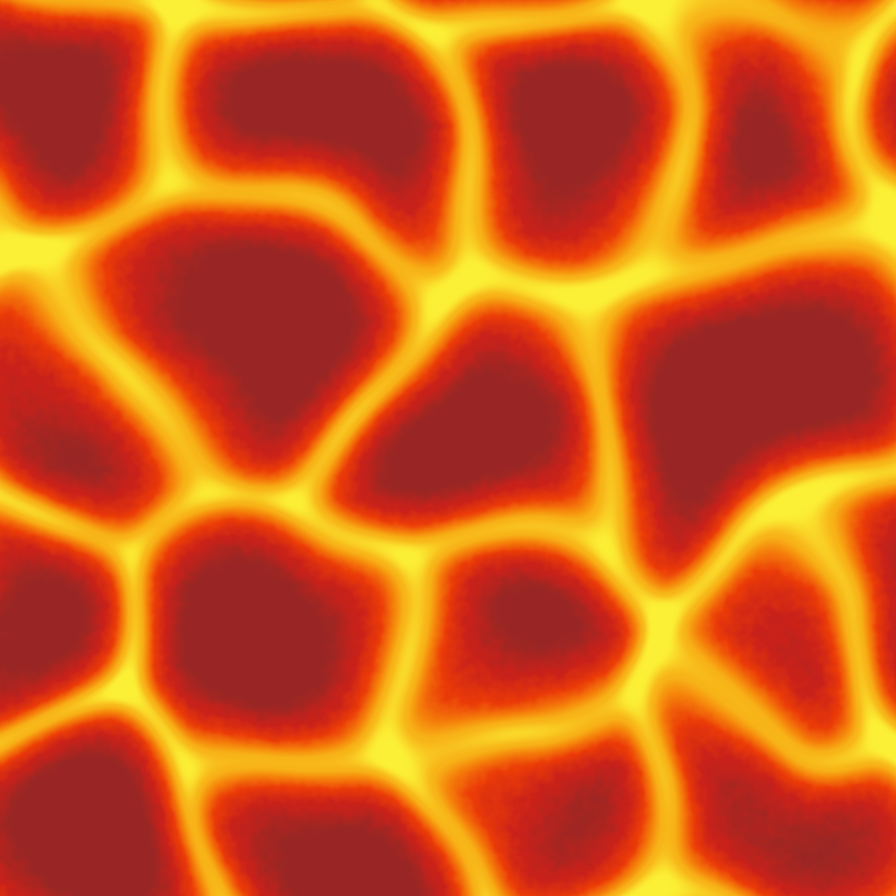
A Shadertoy shader for this texture:

```glsl
// Molten cells: dark red islands parted by soft glowing yellow channels.
// Random segments seed a warped Voronoi pattern; soft shares of each seed
// give a smooth depth that drives a heat ramp, roughened by fine noise.

vec2 hash2(vec2 cell) {
    uvec2 h = uvec2(ivec2(cell) + 4096) * uvec2(1597u, 3571u);
    uint n = (h.x ^ h.y) * 747796u + h.x * 2891u;
    n = (n ^ (n >> 15)) * 277803u;
    n ^= n >> 13;
    n = n * 60493u + 7919u;
    n ^= n >> 16;
    return vec2(n & 65535u, (n * 40503u) >> 16) / 65535.0;
}

float gradientNoise(vec2 p) {
    vec2 cell = floor(p), f = p - cell;
    vec2 fade = f * f * f * (f * (f * 6.0 - 15.0) + 10.0);
    float corner[4];
    for (int k = 0; k < 4; k++) {
        vec2 offset = vec2(k & 1, k >> 1);
        float angle = 6.2832 * hash2(cell + offset).x;
        corner[k] = dot(vec2(cos(angle), sin(angle)), f - offset);
    }
    return mix(mix(corner[0], corner[1], fade.x),
               mix(corner[2], corner[3], fade.x), fade.y);
}

// Softened distance to a short segment centred on the origin
float segmentDistance(vec2 p, vec2 axis, float halfLength) {
    float along = clamp(dot(p, axis), -halfLength, halfLength);
    vec2 d = p - axis * along;
    return sqrt(dot(d, d) + 0.015);
}

// Low in the channels, lowest at junctions, high inside the islands
float islandDepth(vec2 p) {
    const float softness = 0.08;
    vec2 home = floor(p);
    float total = 0.0, squares = 0.0;
    for (int j = -2; j <= 2; j++) {
        for (int i = -2; i <= 2; i++) {
            vec2 cell = home + vec2(i, j);
            vec2 seed = cell + 0.5 + 0.58 * (hash2(cell + 37.0) - 0.5);
            vec2 shape = hash2(cell + 171.0);
            float angle = 3.1416 * shape.x;
            float d = segmentDistance(p - seed, vec2(cos(angle), sin(angle)),
                                      0.03 + 0.25 * shape.y);
            d -= 0.16 * hash2(cell + 311.0).x;
            float weight = exp(-d / softness);
            total += weight;
            squares += weight * weight;
        }
    }
    float share = sqrt(squares) / total;
    return softness * log(share / max(1.0 - share, 1e-5));
}

vec3 heatRamp(float depth) {
    vec3 color = vec3(0.985, 0.94, 0.21);
    color = mix(color, vec3(0.97, 0.70, 0.09), smoothstep(0.025, 0.085, depth));
    color = mix(color, vec3(0.96, 0.50, 0.04), clamp((depth - 0.085) / 0.04, 0.0, 1.0));
    color = mix(color, vec3(0.92, 0.23, 0.03), clamp((depth - 0.125) / 0.06, 0.0, 1.0));
    color = mix(color, vec3(0.79, 0.13, 0.10), clamp((depth - 0.185) / 0.10, 0.0, 1.0));
    return mix(color, vec3(0.60, 0.15, 0.14), smoothstep(0.27, 0.46, depth));
}

void mainImage(out vec4 fragColor, in vec2 fragCoord) {
    vec2 uv = fragCoord / iResolution.y;

    // Bend the cells with broad noise
    vec2 p = uv * 3.8 + 7.3;
    p += 0.20 * vec2(gradientNoise(p * 1.1 + 20.0), gradientNoise(p * 1.1 + 60.0));

    // Uneven channels, then a fine frosted grain that fades in the glow
    float depth = islandDepth(p);
    depth += 0.045 * gradientNoise(uv * 6.0 + 11.0);
    float grain = gradientNoise(uv * 60.0) + 0.8 * gradientNoise(uv * 125.0 + 40.0);
    depth += 0.035 * grain * smoothstep(0.08, 0.30, depth);

    fragColor = vec4(heatRamp(depth), 1.0);
}
```
